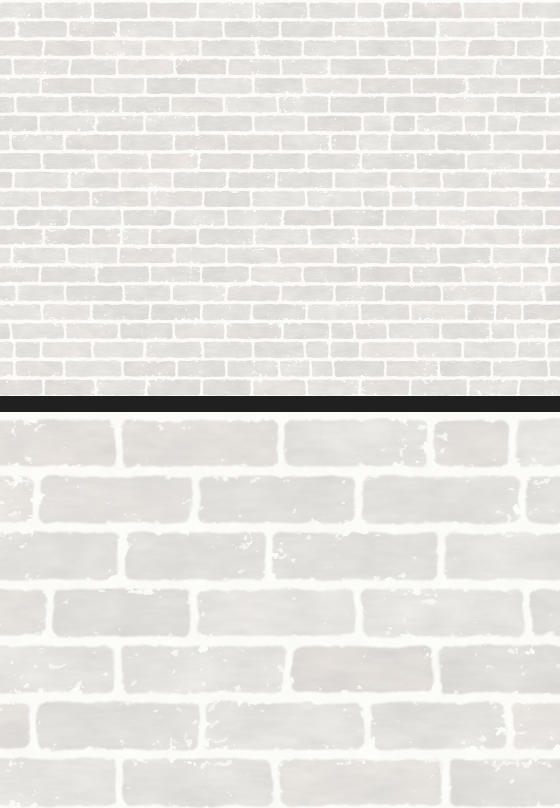
Top, the full canvas; bottom, a detail of the centre.
Write a WebGL 2 fragment shader that draws this texture.

```glsl
#version 300 es
precision highp float;
// Whitewashed brick wall in running bond: rounded-box distances give each brick,
// gradient noise roughens its outline, chips the edges and mottles the face.
// All lengths are in courses (one brick row plus its joint).

uniform vec2 u_resolution;
out vec4 fragColor;

const float COURSES = 21.0;        // rows over the canvas height
const float COURSE_SHIFT = 0.05;   // first joint below the top edge
const float BRICK_PITCH = 2.82;    // brick length plus joint
const float BOND_START = 2.14;     // first joint from the left edge
const float JOINT_JITTER = 0.38;
const float JOINT_TILT = 0.13;
const float HALF_BRICK_CHANCE = 0.06;
const float BED_JOINT = 0.155;     // horizontal mortar width
const float HEAD_JOINT = 0.13;     // vertical mortar width
const float CORNER = 0.13;
const float EDGE_SOFTNESS = 0.035;
const float CHIP_DEPTH = 0.20;
const float SPECKLE = 0.75;
const vec3 MORTAR = vec3(0.985, 0.984, 0.970);
const vec3 BRICK_DARK = vec3(0.842, 0.832, 0.822);
const vec3 BRICK_LIGHT = vec3(0.926, 0.922, 0.908);
const vec3 BLUSH = vec3(0.012, -0.004, -0.012);

// Two random values in 0..1 for an integer cell
vec2 hash2(vec2 cell) {
    uvec2 v = uvec2(ivec2(cell)) * 1664525u + 1013904223u;
    v.x += v.y * 1664525u;
    v.y += v.x * 1664525u;
    v ^= v >> 16u;
    v.x += v.y * 1664525u;
    v.y += v.x * 1664525u;
    v ^= v >> 16u;
    return vec2(v & 65535u) / 65535.0;
}

float cornerSlope(vec2 cell, vec2 offset) {
    float angle = 6.28319 * hash2(cell).x;
    return dot(vec2(cos(angle), sin(angle)), offset);
}

// Gradient noise, roughly -1..1
float noise(vec2 p) {
    vec2 i = floor(p), f = fract(p), e = vec2(1, 0);
    vec2 u = f * f * f * (f * (f * 6.0 - 15.0) + 10.0);
    float low = mix(cornerSlope(i, f), cornerSlope(i + e, f - e), u.x);
    float high = mix(cornerSlope(i + e.yx, f - e.yx), cornerSlope(i + 1.0, f - 1.0), u.x);
    return 1.4 * mix(low, high, u.y);
}

float fbm(vec2 p) {
    float sum = 0.0, amp = 0.55;
    for (int k = 0; k < 4; k++) {
        sum += amp * noise(p);
        p = mat2(1.6, 1.2, -1.2, 1.6) * p + 7.3;
        amp *= 0.55;
    }
    return sum;
}

// Position of a vertical joint, leaning a little with height
float jointX(float index, float row, float height) {
    vec2 r = hash2(vec2(index, row + 40.0)) - 0.5;
    return index * BRICK_PITCH + JOINT_JITTER * r.x + JOINT_TILT * r.y * height;
}

float roundedBox(vec2 p, vec2 halfSize, float radius) {
    vec2 q = abs(p) - halfSize + radius;
    return length(max(q, 0.0)) + min(max(q.x, q.y), 0.0) - radius;
}

void main() {
    float pixel = COURSES / u_resolution.y;
    vec2 wall = gl_FragCoord.xy * pixel;
    wall.y = COURSES - wall.y - COURSE_SHIFT;

    // Uneven outlines
    vec2 p = wall + 0.035 * vec2(noise(wall * 2.3 + 11.0), noise(wall * 1.7 + 53.0));
    p += 0.018 * vec2(noise(wall * 6.0 + 31.0), noise(wall * 6.0 + 87.0));

    // Course and brick that hold this point
    float row = floor(p.y);
    float height = fract(p.y) - 0.5;
    float x = p.x - BOND_START + 0.5 * BRICK_PITCH * mod(row, 2.0);
    float index = floor(x / BRICK_PITCH);
    if (x < jointX(index, row, height)) index -= 1.0;
    else if (x >= jointX(index + 1.0, row, height)) index += 1.0;
    float left = jointX(index, row, height);
    float right = jointX(index + 1.0, row, height);

    // A few bricks are split in two
    vec2 id = vec2(index * 2.0, row + 150.0);
    vec2 split = hash2(id + 300.0);
    if (split.x < HALF_BRICK_CHANCE) {
        float cut = mix(left, right, 0.4 + 0.2 * split.y);
        if (x < cut) right = cut;
        else { left = cut; id.x += 1.0; }
    }
    vec2 trait = hash2(id);
    vec2 center = vec2(0.5 * (left + right), 0.0);
    vec2 halfSize = 0.5 * vec2(right - left - HEAD_JOINT, 1.0 - BED_JOINT - 0.04 * trait.y);
    float dist = roundedBox(vec2(x, height) - center, halfSize, CORNER);

    // Chipped rims, concentrated in worn areas
    float worn = smoothstep(-0.1, 0.6, noise(wall * vec2(0.55, 0.9) + 19.0));
    float grit = fbm(wall * 3.6 + 71.0);
    dist += CHIP_DEPTH * (0.25 + worn) * smoothstep(0.12, 0.6, grit);
    float soft = max(EDGE_SOFTNESS, 0.75 * pixel);
    float cover = 1.0 - smoothstep(-soft, soft, dist);

    // Whitewash flecks, denser toward the rim
    float rim = smoothstep(-0.38, -0.05, dist);
    float fleck = fbm(wall * vec2(4.2, 5.2) + 137.0) + 0.18 * worn + 0.14 * rim;
    cover *= 1.0 - SPECKLE * smoothstep(0.50, 0.68, fleck);

    // Brick face: own tone, cloudy mottling and lengthwise brushing
    float cloud = fbm(wall * vec2(0.9, 1.5) + id * 3.7);
    float brushed = fbm(wall * vec2(1.8, 7.0) + 211.0);
    float tone = 0.56 + 0.36 * (trait.x - 0.5) + 0.42 * cloud + 0.26 * brushed + 0.12 * worn;
    vec3 face = mix(BRICK_DARK, BRICK_LIGHT, clamp(tone, 0.0, 1.15));
    face += BLUSH * smoothstep(0.45, 1.0, trait.y) * (0.6 + cloud);

    vec3 mortar = MORTAR + 0.008 * noise(wall * 2.5 + 5.0);
    fragColor = vec4(mix(mortar, face, cover), 1.0);
}
```
